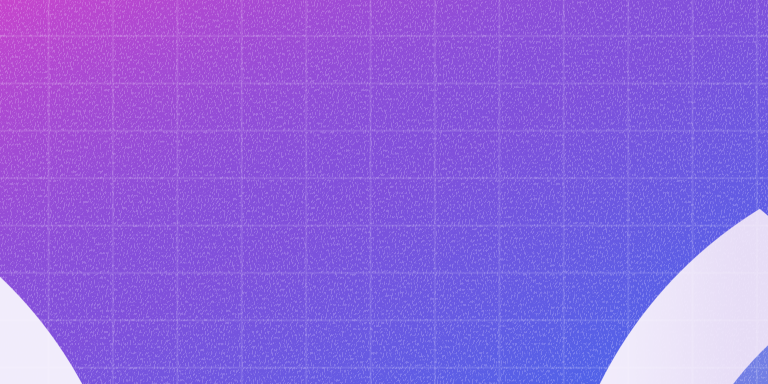
This background is drawn by a Shadertoy shader. Its source:

```glsl
// A diagonal pink-violet-blue gradient with two pale curved sheets in the
// lower corners, overlaid with a thin grid and fine slanted streaks of grain.
// Positions are in canvas heights; the sheets are circle distance functions.

#define GRID_STEP vec2(0.1677, 0.1234)
#define GRID_ORIGIN vec2(0.1265, 0.0425)
#define GRID_WIDTH 0.0036
#define GRID_ALPHA 0.12
#define GRAIN_FREQ vec2(263.0, 127.0)
#define GRAIN_ALPHA 0.22
#define SHEET_RADIUS 1.12
#define RING_INNER 0.823
#define LEFT_CENTER vec2(-0.771, -0.533)
#define RIGHT_CENTER vec2(2.565, -0.498)
#define RING_TIP vec2(1.979, 0.456)

const vec3 PINK   = vec3(0.78, 0.27, 0.80);
const vec3 VIOLET = vec3(0.50, 0.315, 0.86);
const vec3 BLUE   = vec3(0.32, 0.385, 0.91);
const vec3 PALE   = vec3(0.945, 0.925, 0.985);
const vec3 LILAC  = vec3(0.905, 0.865, 0.965);
const vec3 HAZE   = vec3(0.68, 0.70, 0.86);

// Pseudo-random unit vector for a lattice point
vec2 latticeGradient(vec2 cell) {
    vec3 h = fract(cell.xyx * vec3(0.1031, 0.1030, 0.0973));
    h += dot(h, h.yzx + 33.33);
    float angle = 6.28318 * fract((h.x + h.y) * h.z);
    return vec2(cos(angle), sin(angle));
}

float gradientNoise(vec2 p) {
    vec2 i = floor(p), f = fract(p);
    vec2 w = f * f * f * (f * (f * 6.0 - 15.0) + 10.0);
    vec2 e = vec2(1.0, 0.0);
    float a = dot(latticeGradient(i), f);
    float b = dot(latticeGradient(i + e.xy), f - e.xy);
    float c = dot(latticeGradient(i + e.yx), f - e.yx);
    float d = dot(latticeGradient(i + e.xx), f - e.xx);
    return mix(mix(a, b, w.x), mix(c, d, w.x), w.y);
}

// Smooth coverage of the region where the distance is negative
float coverage(float dist, float pixel) {
    return 1.0 - smoothstep(-0.75 * pixel, 0.75 * pixel, dist);
}

// Diagonal three-stop gradient, running from top left to bottom right
vec3 backdrop(vec2 uv) {
    float t = 0.5 * (uv.x + 1.0 - uv.y);
    float pinkShare = pow(max(1.0 - 2.0 * t, 0.0), 1.4);
    float blueShare = clamp((t - 0.5) / 0.38, 0.0, 1.0);
    return mix(mix(VIOLET, PINK, pinkShare), BLUE, blueShare);
}

float gridLines(vec2 p, float pixel) {
    vec2 q = (p - GRID_ORIGIN) / GRID_STEP;
    vec2 d = abs(fract(q + 0.5) - 0.5) * GRID_STEP;
    vec2 lines = 1.0 - smoothstep(vec2(0.0), vec2(GRID_WIDTH + pixel * 0.5), d);
    return max(lines.x, lines.y);
}

// Short, slightly tilted streaks
float grain(vec2 p) {
    vec2 q = vec2(p.x - 0.22 * p.y, p.y) * GRAIN_FREQ;
    return smoothstep(0.02, 0.38, gradientNoise(q + 17.3));
}

void mainImage(out vec4 fragColor, in vec2 fragCoord) {
    vec2 uv = fragCoord / iResolution.xy;
    vec2 p = fragCoord / iResolution.y;
    float pixel = 1.0 / iResolution.y;
    vec3 col = backdrop(uv);

    // Left disc
    float left = length(p - LEFT_CENTER) - SHEET_RADIUS;
    col = mix(col, PALE, coverage(left, pixel));

    // Right ring, cut off by a sloping edge at its tip
    float radius = length(p - RIGHT_CENTER);
    float cut = dot(p - RING_TIP, normalize(vec2(0.85, 1.0)));
    float outer = max(radius - SHEET_RADIUS, cut);
    float hole = radius - RING_INNER;
    vec3 ringColor = mix(PALE, LILAC, smoothstep(1.55, 1.98, p.x));
    col = mix(col, HAZE, 0.35 * coverage(hole, pixel));
    col = mix(col, ringColor, coverage(max(outer, -hole), pixel));

    // Surface detail
    col = mix(col, vec3(0.95, 0.92, 1.0), GRAIN_ALPHA * grain(p));
    col = mix(col, vec3(1.0), GRID_ALPHA * gridLines(p, pixel));
    fragColor = vec4(col, 1.0);
}
```
